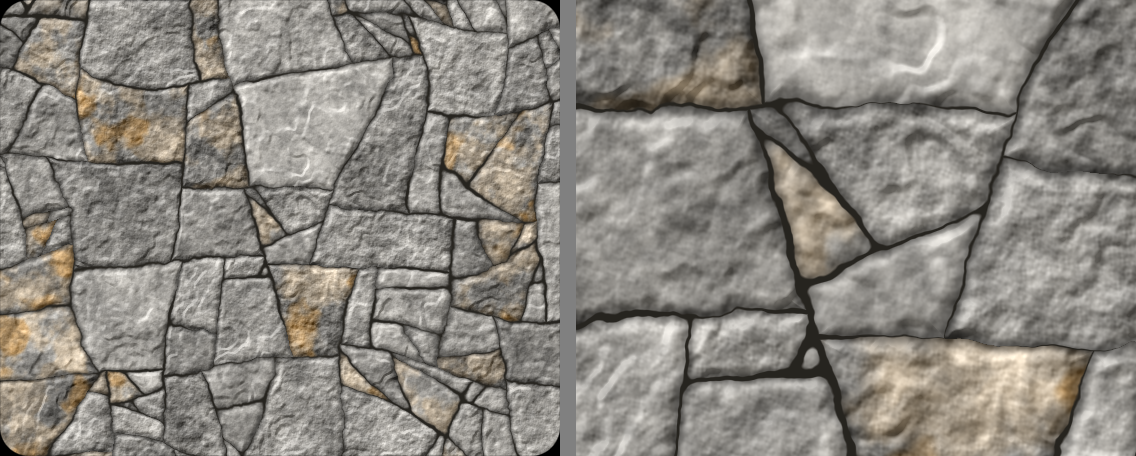
Left, the full canvas; right, a detail of the centre.
Write a WebGL 2 fragment shader that draws this texture.

```glsl
#version 300 es
precision highp float;
// Dry-laid wall of split grey stone. A pinwheel lattice of leaning joint lines
// gives large blocks, random cuts break some into smaller fillers, and layered
// noise supplies cleft relief, mottling and rust, lit from the upper left.

uniform vec2 u_resolution;
out vec4 fragColor;

const float ROWS = 5.2;                        // lattice rows over the height
const vec2 LIGHT = vec2(-0.53, 0.85);
const float STEP = 0.014;                      // distance used to measure slopes
const vec3 GREY = vec3(1.0, 0.983, 0.95);
const vec3 TAN = vec3(1.06, 0.98, 0.865);
const vec3 RUST = vec3(1.1, 0.86, 0.54);
const vec3 JOINT = vec3(0.15, 0.14, 0.12);

struct Stone { float edge; float seed; };

float hash(vec2 p) {
  vec3 q = fract(vec3(p.xyx) * 0.1031);
  q += dot(q, q.yzx + 33.33);
  return fract((q.x + q.y) * q.z);
}

float noise(vec2 p) {
  vec2 i = floor(p), f = fract(p);
  f = f * f * (3.0 - 2.0 * f);
  return mix(mix(hash(i), hash(i + vec2(1, 0)), f.x),
             mix(hash(i + vec2(0, 1)), hash(i + vec2(1, 1)), f.x), f.y);
}

float fbm(vec2 p) {
  float sum = 0.0, amp = 0.533;
  for (int i = 0; i < 4; i++) {
    sum += amp * noise(p);
    p = mat2(1.6, 1.2, -1.2, 1.6) * p + 11.7;
    amp *= 0.5;
  }
  return sum;
}

float softMin(float a, float b, float k) {
  float h = max(k - abs(a - b), 0.0) / k;
  return min(a, b) - h * h * k * 0.25;
}

// Signed distance to the joint through a node: level if even, upright if odd
float jointLine(vec2 p, vec2 node) {
  vec2 d = p - node;
  if (mod(node.x + node.y, 2.0) > 0.5) d = d.yx;
  float shift = (hash(node) - 0.5) * 0.7;
  float lean = (hash(node + 71.0) - 0.5) * 0.7;
  return (d.y - shift - lean * d.x) * inversesqrt(1.0 + lean * lean);
}

// Distances inward from the left, bottom, right and top joints of a block
vec4 blockSides(vec2 p, vec2 cell) {
  float a = jointLine(p, cell), b = jointLine(p, cell + vec2(1, 0));
  float c = jointLine(p, cell + vec2(1, 1)), d = jointLine(p, cell + vec2(0, 1));
  return mod(cell.x + cell.y, 2.0) < 0.5 ? vec4(d, a, -b, -c) : vec4(a, b, -c, -d);
}

Stone stoneAt(vec2 p) {
  // Bend the courses and roughen the outlines
  p += 0.55 * (vec2(noise(p * 0.7), noise(p * 0.7 + 37.0)) - 0.5);
  p += 0.075 * (vec2(fbm(p * 6.0), fbm(p * 6.0 + 53.0)) - 0.5);

  float first = -9.0, second = -9.0;
  vec2 home = floor(p), cell = home;
  for (int k = 0; k < 9; k++) {
    vec2 c = home + vec2(k % 3 - 1, k / 3 - 1);
    vec4 s = blockSides(p, c);
    float inside = min(min(s.x, s.y), min(s.z, s.w));
    if (inside > first) { second = first; first = inside; cell = c; }
    else second = max(second, inside);
  }
  Stone stone = Stone((first - second) * 0.5, hash(cell + 19.0));

  // Cut the block into smaller stones
  vec4 s = blockSides(cell + 0.5, cell);
  vec2 centre = cell + 0.5 + (s.zw - s.xy) * 0.5;
  vec2 size = (s.xy + s.zw) * 0.5;
  for (int k = 0; k < 3; k++) {
    float key = stone.seed * 917.0;
    if (max(size.x, size.y) < 0.21 || hash(vec2(key, 1)) > 0.58) break;
    vec2 axis = size.x > size.y * mix(0.7, 1.3, hash(vec2(key, 2))) ? vec2(1, 0) : vec2(0, 1);
    float reach = dot(size, axis);
    float shift = (hash(vec2(key, 3)) - 0.5) * 1.25 * reach;
    float lean = (hash(vec2(key, 4)) - 0.5) * 1.5;
    float cut = dot(p - centre, normalize(axis + lean * axis.yx)) - shift;
    float side = cut < 0.0 ? -1.0 : 1.0;
    stone.edge = softMin(stone.edge, abs(cut), 0.05);
    centre += axis * (shift + side * reach) * 0.5;
    size -= axis * (reach + side * shift) * 0.5;
    stone.seed = hash(vec2(key, side + 7.0));
  }
  return stone;
}

// Position on the stone's own face, turned and moved by its seed
vec2 facePoint(vec2 p, float seed) {
  float a = seed * 6.283, c = cos(a), s = sin(a);
  return mat2(c, s, -s, c) * p + seed * 90.0;
}

// Crisp cleft ledges plus fine grain
float relief(vec2 q, float roughness) {
  float t = fbm(q * 2.0) * 6.0;
  float ledge = (floor(t) + smoothstep(0.2, 0.7, fract(t))) / 6.0;
  return 0.27 * ledge + roughness * 0.075 * fbm(q * 10.0);
}

vec3 stoneColour(vec2 q, float seed) {
  float tone = mix(0.52, 0.68, hash(vec2(seed * 531.0, 5)));
  float mottle = fbm(q * 3.5 + 7.0), grain = fbm(q * 16.0);
  tone += (mottle - 0.5) * 0.32 + (grain - 0.5) * 0.28;
  float warm = smoothstep(0.74, 0.82, hash(vec2(seed * 531.0, 6)));
  tone += warm * 0.14 * (smoothstep(0.5, 0.66, fbm(q * 5.0 + 3.0)) - 0.55);
  vec3 tint = mix(GREY, TAN, warm * smoothstep(0.35, 0.55, mottle));
  float stain = smoothstep(0.61, 0.72, fbm(q * 1.8 + 29.0));
  return tone * mix(tint, RUST, warm * stain * 0.75);
}

void main() {
  vec2 uv = gl_FragCoord.xy / u_resolution.y;
  vec2 p = uv * ROWS + 20.0;
  float pixel = ROWS / u_resolution.y;

  Stone stone = stoneAt(p);
  vec2 q = facePoint(p, stone.seed), lit = facePoint(p + LIGHT * STEP, stone.seed);
  float roughness = mix(0.5, 1.4, hash(vec2(stone.seed * 531.0, 8)));

  // Slope toward the light, from the face and from its rounded rim
  float slope = relief(q, roughness) - relief(lit, roughness);
  float rim = smoothstep(0.0, 0.08, stone.edge);
  float rimLit = smoothstep(0.0, 0.08, stoneAt(p + LIGHT * STEP).edge);
  slope = (slope + 0.04 * (rim - rimLit)) / STEP;

  vec3 colour = stoneColour(q, stone.seed) + 0.18 * clamp(slope, -1.4, 1.2);
  colour *= mix(0.62, 1.0, smoothstep(0.0, 0.055, stone.edge));

  // Dark joints of uneven width
  float width = mix(-0.006, 0.02, noise(p * 3.0));
  colour = mix(JOINT, colour, smoothstep(width - pixel, width + pixel, stone.edge));

  // Rounded outer corners of the panel
  vec2 extent = 0.5 * u_resolution / u_resolution.y;
  vec2 corner = max(abs(uv - extent) - extent + 0.064, 0.0);
  colour *= 1.0 - smoothstep(0.062, 0.066, length(corner));
  fragColor = vec4(clamp(colour, 0.0, 1.0), 1.0);
}
```
